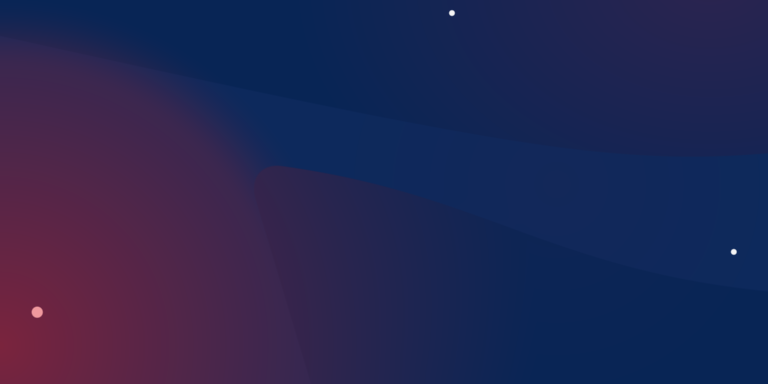
Reproduce this background procedurally as a Shadertoy shader.

```glsl
const vec3 BAND_BLUE = vec3(0.05, 0.16, 0.36);
const vec3 DEEP_NAVY = vec3(0.03, 0.145, 0.335);
const vec3 VIOLET = vec3(0.17, 0.14, 0.31);
const vec3 CRIMSON = vec3(0.48, 0.14, 0.24);
const vec3 STAR_WHITE = vec3(0.96);
const vec3 STAR_PINK = vec3(0.94, 0.60, 0.62);

const vec2 CRIMSON_CENTER = vec2(0.0, 0.10);
const float CRIMSON_REACH = 1.4;
const float CRIMSON_FALLOFF = 1.15;
const vec2 RIM_FADE = vec2(0.72, 0.92);
const vec2 VIOLET_CENTER = vec2(1.85, 1.05);
const float VIOLET_REACH = 1.1;
const vec2 HAZE_CENTER = vec2(1.45, 0.52);
const float HILL_ROUNDING = 0.09;

// Star position in xy, radius in z
const vec3 STARS[3] = vec3[3](
    vec3(1.177, 0.966, 0.0075),
    vec3(1.911, 0.344, 0.0075),
    vec3(0.097, 0.187, 0.0145)
);

// Coverage of a shape from its signed distance
float fillMask(float dist, float pixel) {
    return 1.0 - smoothstep(-pixel, pixel, dist);
}

// Negative above the sagging upper curve
float upperWave(vec2 p) {
    float sag = length(vec2(p.x - 1.8, 0.5)) - 0.5;
    return 0.592 + 0.23 * sag - p.y;
}

// Negative inside the rounded hill at lower right
float lowerHill(vec2 p) {
    float crest = 0.41 - 0.2 * tanh((p.x - 1.32) / 0.55);
    float flank = 0.81 - 0.3 * p.y;
    vec2 q = 0.95 * vec2(p.y - crest, flank - p.x) + HILL_ROUNDING;
    return length(max(q, 0.0)) + min(max(q.x, q.y), 0.0) - HILL_ROUNDING;
}

float linearGlow(float dist, float reach) {
    return max(0.0, 1.0 - dist / reach);
}

void mainImage(out vec4 fragColor, in vec2 fragCoord) {
    vec2 p = fragCoord / iResolution.y;
    float pixel = 1.0 / iResolution.y;
    float upper = fillMask(upperWave(p), pixel);
    float hill = fillMask(lowerHill(p), pixel);

    // Blue band with a faint violet haze
    float haze = linearGlow(length(p - HAZE_CENTER), 0.6);
    vec3 color = mix(BAND_BLUE, VIOLET, 0.2 * haze);

    // Upper wave, lit from the top right
    vec2 toViolet = (p - VIOLET_CENTER) * vec2(1.0, 1.4);
    float violetGlow = linearGlow(length(toViolet), VIOLET_REACH);
    color = mix(color, mix(DEEP_NAVY, VIOLET, violetGlow), upper);

    // Lower hill
    color = mix(color, mix(DEEP_NAVY, VIOLET, 0.2 * haze), hill);

    // Crimson glow, with a soft rim outside the hill
    float dist = length(p - CRIMSON_CENTER);
    float glow = pow(linearGlow(dist, CRIMSON_REACH), CRIMSON_FALLOFF);
    float rim = smoothstep(RIM_FADE.x, RIM_FADE.y, dist);
    rim *= smoothstep(0.2, 0.5, p.y) * (1.0 - hill);
    color = mix(color, CRIMSON, glow * (1.0 - rim));

    // Stars
    for (int i = 0; i < 3; i++) {
        float star = fillMask(length(p - STARS[i].xy) - STARS[i].z, pixel);
        color = mix(color, i == 2 ? STAR_PINK : STAR_WHITE, star);
    }

    fragColor = vec4(color, 1.0);
}
```
